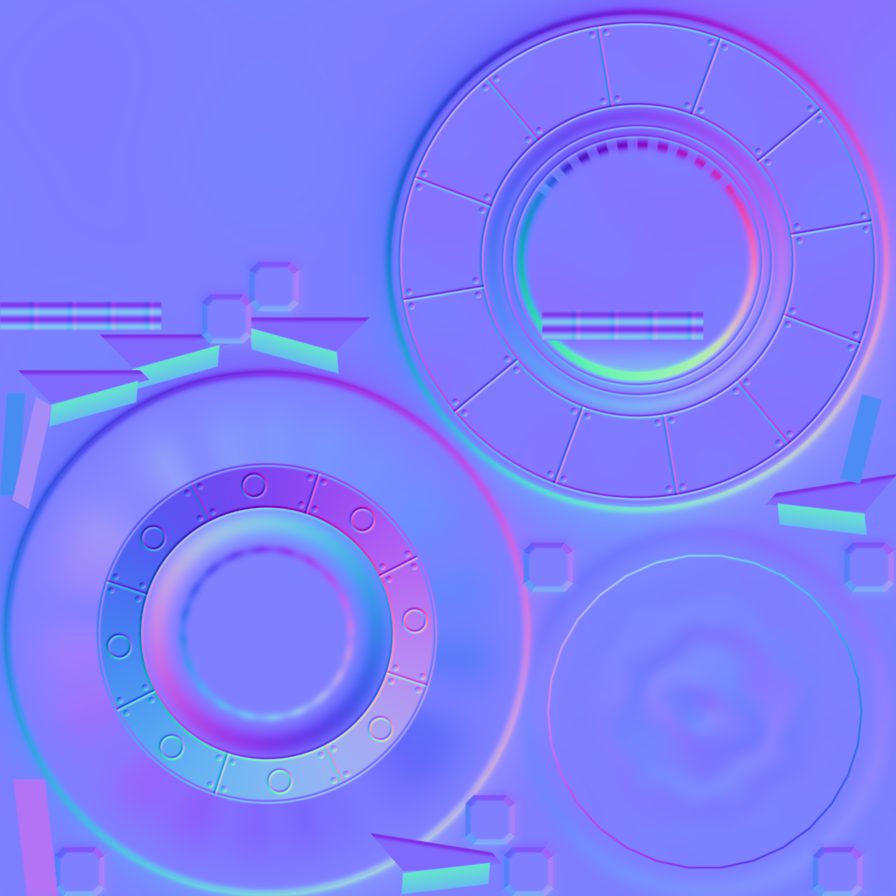
A WebGL 1 fragment shader for this texture map:

```glsl
precision highp float;
// Tangent-space normal map of machined discs, panel rings, bolts and blades.
uniform vec2 u_resolution;

const float TAU = 6.2831853;

float fill(float d) { return smoothstep(-0.0012, 0.0012, d); }
float band(float r, float lo, float hi) { return fill(r - lo) * fill(hi - r); }
float bump(float x, float width) { return exp(-x * x / (width * width)); }
// Slope across a thin engraved line
float groove(float d) { return 900.0 * d * bump(d, 0.0016); }

vec2 hashGradient(vec2 cell) {
  float a = TAU * fract(sin(dot(cell, vec2(127.1, 311.7))) * 4375.5);
  return vec2(cos(a), sin(a));
}
float corner(vec2 i, vec2 f, vec2 e) { return dot(hashGradient(i + e), f - e); }
float gradientNoise(vec2 p) {
  vec2 i = floor(p), f = p - i, u = f * f * (3.0 - 2.0 * f), e = vec2(1, 0);
  float low = mix(corner(i, f, e.yy), corner(i, f, e), u.x);
  return mix(low, mix(corner(i, f, e.yx), corner(i, f, e.xx), u.x), u.y);
}

// Radial seams with a rivet pair at each end
vec2 panelSeams(vec2 d, float inner, float outer, float count, float phase) {
  float a = atan(d.y, d.x), r = length(d), sector = TAU / count;
  float local = mod(a - phase + 0.5 * sector, sector) - 0.5 * sector;
  vec2 q = r * vec2(cos(local), sin(local));
  float x = q.x - 0.5 * (inner + outer);
  vec2 toRivet = abs(vec2(x, q.y)) - vec2(0.5 * (outer - inner) - 0.008, 0.008);
  vec2 tilt = toRivet * 160.0 * fill(0.0037 - length(toRivet)) * sign(vec2(x, q.y));
  tilt.y += groove(q.y) * band(r, inner, outer);
  float c = cos(a - local), s = sin(a - local);
  return mat2(c, s, -s, c) * tilt;
}

// Circular covers spaced around a ring
vec2 ringCovers(vec2 d, float radius, float count, float phase) {
  float sector = TAU / count;
  float a = phase + sector * floor((atan(d.y, d.x) - phase) / sector + 0.5);
  vec2 q = d - radius * vec2(cos(a), sin(a));
  return q / max(length(q), 0.001) * groove(length(q) - 0.0125);
}

// Square bolt with cut corners and bevelled rim
vec2 bolt(vec2 tilt, vec2 d) {
  vec2 s = abs(d);
  float straight = max(s.x, s.y), diagonal = (s.x + s.y) * 0.6;
  float reach = max(straight, diagonal);
  vec2 axis = sign(d) * (diagonal > straight ? vec2(0.7) : step(s.yx, s));
  vec2 bevel = axis * 0.25 * smoothstep(0.020, 0.023, reach);
  return mix(tilt, bevel, fill(0.0275 - reach)) + axis * 0.1 * bump(reach - 0.028, 0.006);
}

// Flat parallelogram spanned by edges u and v
vec2 facet(vec2 tilt, vec2 p, vec2 u, vec2 v, vec2 slope) {
  vec2 st = vec2(p.x * v.y - p.y * v.x, u.x * p.y - u.y * p.x) / (u.x * v.y - u.y * v.x);
  vec2 edge = min(st, 1.0 - st) * vec2(length(u), length(v));
  return mix(tilt, slope, fill(min(edge.x, edge.y)));
}
// Purple wedge cut flat on top, above a bright lower face
vec2 blade(vec2 tilt, vec2 p, float shear) {
  p.y += shear * p.x;
  vec2 slope = vec2(0.0, 0.17 + 0.45 * bump(p.y - 0.061, 0.003));
  vec2 wedge = facet(tilt, p - vec2(0.002, 0.026), vec2(0.11, 0.026), vec2(-0.037, 0.037), slope);
  tilt = mix(tilt, wedge, fill(0.063 - p.y));
  return facet(tilt, p, vec2(0.097, 0.027), vec2(0.002, 0.024), vec2(-0.2, 4.0 * p.x - 14.0 * p.y - 0.48));
}
vec2 ribbedStrip(vec2 tilt, vec2 q) {
  float rib = mod(q.x, 0.043) - 0.038;
  vec2 slope = vec2(125.0 * rib * bump(rib, 0.004), -0.55 * sin(2.0 * TAU * q.y / 0.033));
  return mix(tilt, slope, band(q.x, 0.0, 0.18) * band(q.y, 0.0, 0.033));
}

// Panelled face and open notched bore
vec2 panelDisc(vec2 tilt, vec2 d) {
  float r = length(d), n = gradientNoise(d * 9.0);
  vec2 dir = d / max(r, 0.001);
  tilt += dir * 0.28 * exp(-abs(r - 0.279) / 0.025);
  tilt = mix(tilt, vec2(0.02, 0.06) + 0.1 * n, fill(0.275 - r));
  float slope = 0.5 * bump(r - 0.277, 0.005) + 0.38 * bump(r - 0.162, 0.009) + 0.25 * bump(r - 0.143, 0.004);
  float notch = smoothstep(-0.3, 0.3, sin(atan(d.y, d.x) * 36.0)) * smoothstep(0.06, 0.09, d.y);
  float rim = bump(r - 0.130, 0.0055);
  slope += (0.85 - 0.6 * notch) * rim;
  slope += groove(r - 0.265) + groove(r - 0.174) + 0.7 * groove(r - 0.150) + 0.6 * groove(r - 0.139);
  tilt.y -= 0.45 * rim * smoothstep(0.05, -0.04, d.x + d.y);
  tilt.y -= 0.4 * smoothstep(-0.085, -0.12, d.y) * fill(0.127 - r);
  return tilt + dir * slope + panelSeams(d, 0.174, 0.265, 12.0, 0.167);
}

// Dished body, sloped panel ring and concave collar
vec2 dishedDisc(vec2 tilt, vec2 d) {
  float r = length(d);
  vec2 dir = d / max(r, 0.001);
  tilt += dir * 0.22 * exp(-abs(r - 0.293) / 0.022);
  tilt = mix(tilt, vec2(0.0), fill(0.291 - r));
  float streak = 0.17 + 0.25 * gradientNoise(dir * 4.0 + 7.0);
  float slope = -streak * smoothstep(0.29, 0.215, r) * fill(r - 0.188);
  slope += 0.55 * bump(r - 0.290, 0.005) + 0.44 * band(r, 0.1405, 0.188);
  slope -= 0.55 * bump(r - 0.123, 0.015) * fill(0.139 - r);
  slope += bump(r - 0.094, 0.005) * (0.4 + 0.1 * sin(atan(d.y, d.x) * 20.0));
  slope += groove(r - 0.188) + groove(r - 0.1405);
  return tilt + dir * slope + panelSeams(d, 0.1405, 0.188, 8.0, 0.471) + ringCovers(d, 0.1655, 8.0, 0.087);
}

// Faint ripples inside a thin polygon outline
vec2 rippledDisc(vec2 tilt, vec2 d) {
  float r = length(d), sector = TAU / 30.0;
  float a = mod(atan(d.y, d.x), sector) - 0.5 * sector;
  float slope = 0.09 * sin(r * 95.0 + 3.0 * gradientNoise(d * 20.0)) * smoothstep(0.17, 0.06, r);
  slope += 0.13 * bump(r - 0.2, 0.012) - 0.6 * bump(r * cos(a) - 0.174, 0.0013);
  return tilt + d / max(r, 0.001) * slope;
}

void main() {
  vec2 p = gl_FragCoord.xy / u_resolution;
  vec2 t = vec2(-0.02, 0.0) + 0.06 * gradientNoise(p * 5.0);
  t += 0.09 * smoothstep(0.7, 1.0, p.x) * smoothstep(0.8, 1.0, p.y);
  t = rippledDisc(t, p - vec2(0.7865, 0.2057));
  t = panelDisc(t, p - vec2(0.7116, 0.709));
  t = dishedDisc(t, p - vec2(0.298, 0.293));
  // Strips, blades and bolts in pairs
  for (int i = 0; i < 2; i++) {
    float k = float(i);
    t = ribbedStrip(t, p - vec2(0.605, -0.011) * k - vec2(0, 0.631));
    t = blade(t, p - vec2(0.146, 0.564) + vec2(0.091, 0.04) * k, 0.0);
    t = blade(t, vec2(0.378 - p.x, p.y - 0.583) + vec2(0.589, 0.18) * k, 0.16 * k);
    t = bolt(t, p - vec2(0.306, 0.68) + vec2(0.053, 0.036) * k);
    t = bolt(t, p - vec2(0.612 + 0.358 * k, 0.367));
    t = bolt(t, p - vec2(0.59 + 0.345 * k, 0.027));
    t = bolt(t, p - vec2(0.547, 0.085) + vec2(0.458, 0.058) * k);
  }
  t = blade(t, p - vec2(0.448, 0.002), 0.16);
  // Side wedges
  t = facet(t, p - vec2(0, 0.447), vec2(0.02, 0), vec2(0.008, 0.114), vec2(-0.45, -0.1));
  t = facet(t, p - vec2(0.014, 0.442), vec2(0.018, -0.01), vec2(0.026, 0.115), vec2(0.3, -0.1));
  t = facet(t, p - vec2(0.938, 0.466), vec2(0.022, -0.006), vec2(0.024, 0.094), vec2(-0.4, -0.1));
  t = facet(t, p - vec2(0.03, 0), vec2(0.035, 0), vec2(-0.015, 0.13), vec2(0.4, 0.1));
  // Unit normal with green pointing down
  t *= min(1.0, 0.92 / max(length(t), 0.001));
  gl_FragColor = vec4(0.5 + 0.5 * vec3(t.x, -t.y, sqrt(1.0 - dot(t, t))), 1);
}
```
